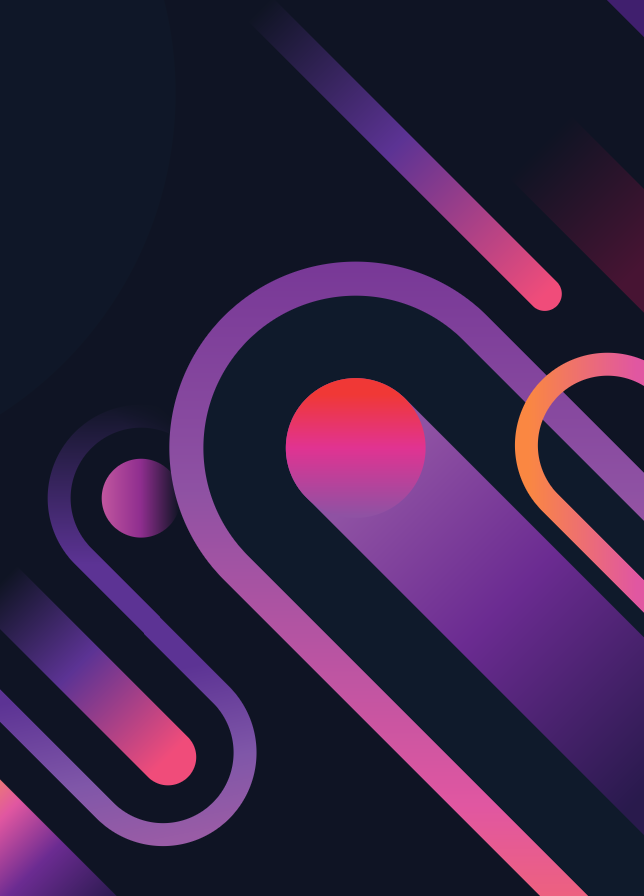
This background is drawn by a WebGL 2 fragment shader. Its source:

```glsl
#version 300 es
precision highp float;
// Neon diagonal hooks, pills and discs with soft gradients on a dark navy ground.
uniform vec2 u_resolution;
out vec4 outColor;

const vec3 NIGHT = vec3(0.060, 0.080, 0.140);
const vec3 NAVY = vec3(0.060, 0.100, 0.170);
const vec3 VIOLET = vec3(0.360, 0.200, 0.580);
const vec3 PURPLE = vec3(0.420, 0.170, 0.570);
const vec3 LILAC = vec3(0.560, 0.320, 0.640);
const vec3 DUSK = vec3(0.160, 0.100, 0.300);
const vec3 PINK = vec3(0.880, 0.340, 0.630);
const vec3 MAGENTA = vec3(0.880, 0.200, 0.570);
const vec3 CORAL = vec3(0.940, 0.300, 0.480);
const vec3 RED = vec3(0.940, 0.220, 0.210);
const vec3 ORANGE = vec3(0.980, 0.530, 0.260);

// Rotated frame: x runs down-right, y runs up-right.
vec2 diagonal(vec2 p) {
    return vec2(p.x - p.y, p.x + p.y) * 0.70711;
}

// Distance to a ray from the origin along x; side is +1 or -1.
float rayDistance(vec2 q, float side) {
    return length(vec2(min(q.x * side, 0.0), q.y));
}

float stroke(float d, float radius, float halfWidth) {
    return abs(d - radius) - halfWidth;
}

// Antialiased coverage of a signed distance.
float cover(float d) {
    return clamp(0.5 - d * u_resolution.y, 0.0, 1.0);
}

float ramp(float a, float b, float x) {
    return clamp((x - a) / (b - a), 0.0, 1.0);
}

// Three-stop gradient with stops at s.x, s.y and s.z.
vec3 gradient(vec3 a, vec3 b, vec3 c, vec3 s, float x) {
    return mix(mix(a, b, ramp(s.x, s.y, x)), c, ramp(s.y, s.z, x));
}

// Round-ended trail that fades out up-left from its tip.
vec3 trail(vec3 base, vec2 p, vec2 tip, float radius, float middle, float tail) {
    vec2 q = diagonal(p - tip);
    vec3 tint = mix(CORAL, VIOLET, ramp(0.0, middle, -q.x));
    float alpha = ramp(tail, middle, -q.x);
    return mix(base, tint, alpha * cover(rayDistance(q, -1.0) - radius));
}

// Two opposite hooks joined along a shared diagonal.
float serpentine(vec2 p, vec2 upper, vec2 lower, float radius, float halfWidth) {
    vec2 q = diagonal(p - upper);
    vec2 gap = diagonal(lower - upper);
    bool useUpper = q.x < 0.5 * gap.x && q.y > gap.y;
    float d = useUpper ? rayDistance(q, 1.0) : rayDistance(q - gap, -1.0);
    return stroke(d, radius, halfWidth);
}

void main() {
    vec2 p = gl_FragCoord.xy / u_resolution.y;
    vec2 slant = diagonal(p);

    // Ground with a faint large disc
    float halo = cover(length(p - vec2(-0.23, 0.896)) - 0.426);
    vec3 color = mix(NIGHT, vec3(0.058, 0.092, 0.155), halo);

    // Corner bands
    float maroon = cover(abs(slant.y - 1.0174) - 0.0488) * ramp(-0.164, 0.01, slant.x);
    color = mix(color, vec3(0.280, 0.080, 0.200), maroon);
    color = mix(color, vec3(0.250, 0.120, 0.430), cover(1.186 - slant.y));
    vec3 bandTint = gradient(vec3(0.92, 0.46, 0.48), PINK, PURPLE, vec3(-0.09, -0.06, 0.006), slant.x);
    bandTint = mix(bandTint, DUSK, ramp(0.006, 0.095, slant.x));
    color = mix(color, bandTint, cover(slant.y - 0.092));

    // Fading trails
    color = trail(color, p, vec2(0.608, 0.672), 0.019, 0.234, 0.449);
    color = trail(color, p, vec2(0.1875, 0.155), 0.0315, 0.143, 0.270);

    // Serpentine line and its small disc
    vec2 bead = vec2(0.1575, 0.444);
    float snake = serpentine(p, bead, vec2(0.182, 0.160), 0.0915, 0.0128);
    vec3 snakeTint = gradient(vec3(0.60, 0.36, 0.65), vec3(0.50, 0.34, 0.66), VIOLET,
                              vec3(0.06, 0.14, 0.25), p.y - 0.2 * (p.x - 0.18));
    float snakeFade = ramp(0.555, 0.37, p.y) * ramp(0.088, 0.045, diagonal(p - bead).y);
    color = mix(color, snakeTint, cover(snake) * snakeFade);
    vec3 beadTint = gradient(vec3(0.75, 0.33, 0.62), vec3(0.56, 0.18, 0.56), NIGHT,
                             vec3(0.115, 0.157, 0.200), p.x);
    color = mix(color, beadTint, cover(length(p - bead) - 0.044));

    // Main hook with navy interior
    vec2 center = vec2(0.397, 0.5);
    vec2 q = diagonal(p - center);
    float hook = rayDistance(q, 1.0);
    color = mix(color, NAVY, cover(hook - 0.208));
    vec3 hookTint = gradient(PINK, LILAC, vec3(0.47, 0.22, 0.59), vec3(0.10, 0.45, 0.71), p.y);
    hookTint = mix(vec3(0.93, 0.38, 0.50), hookTint, ramp(0.0, 0.10, p.y));
    color = mix(color, hookTint, cover(stroke(hook, 0.189, 0.019)));

    // Inner beam and glowing disc
    vec3 beamTint = gradient(LILAC, PURPLE, DUSK, vec3(0.04, 0.24, 0.50), q.x);
    color = mix(color, beamTint, cover(hook - 0.078));
    vec3 discTint = gradient(LILAC, MAGENTA, RED, vec3(0.425, 0.50, 0.56), p.y);
    color = mix(color, discTint, cover(length(p - center) - 0.078));

    // Orange hook at the right
    float small = rayDistance(diagonal(p - vec2(0.678, 0.503)), 1.0);
    vec3 smallTint = mix(ORANGE, PINK, ramp(0.59, 0.71, p.x));
    color = mix(color, smallTint, cover(stroke(small, 0.0905, 0.0128)));

    outColor = vec4(color, 1.0);
}
```
